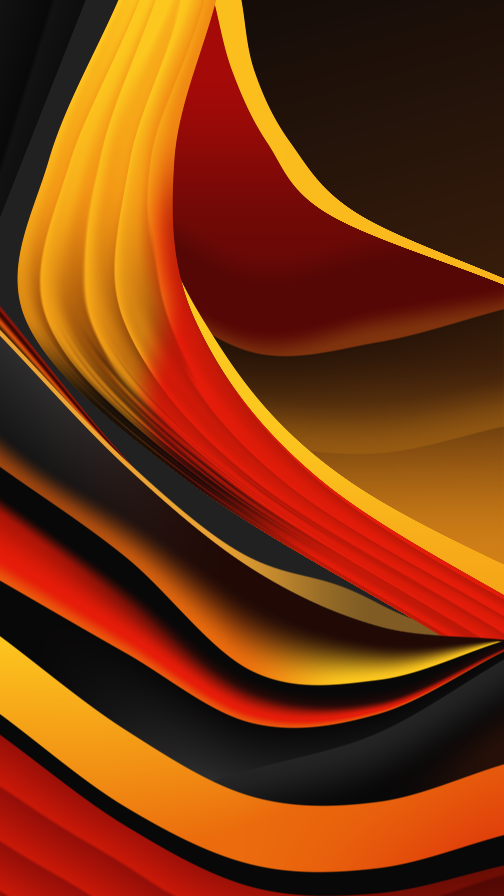
This background is drawn by a WebGL 1 fragment shader. Its source:

```glsl
precision highp float;
// Silky red, gold and charcoal ribbons sweeping over a warm brown backdrop.
uniform vec2 u_resolution;

const vec3 BLACK = vec3(.035, .03, .03);
const vec3 CHARCOAL = vec3(.18, .175, .175);
const vec3 MAROON = vec3(.42, .035, .025);
const vec3 RED = vec3(.9, .11, .035);
const vec3 ORANGE = vec3(.92, .42, .05);
const vec3 AMBER = vec3(.82, .5, .09);
const vec3 YELLOW = vec3(.99, .78, .12);

vec2 gradient(vec2 cell) {
  float angle = 6.2832 * fract(sin(dot(cell, vec2(127.1, 311.7))) * 4375.85);
  return vec2(cos(angle), sin(angle));
}

float gradientNoise(vec2 p) {
  vec2 i = floor(p), f = fract(p), e = vec2(1, 0), w = f * f * (3. - 2. * f);
  float low = mix(dot(gradient(i), f), dot(gradient(i + e), f - e), w.x);
  float high = mix(dot(gradient(i + e.yx), f - e.yx), dot(gradient(i + 1.), f - 1.), w.x);
  return mix(low, high, w.y);
}

// Smooth curve through five evenly spaced values, t from 0 to 1.
float spline(float t, float a, float b, float c, float d, float e) {
  float u = clamp(t, 0., 1.) * 4.;
  vec4 k = u < 1. ? vec4(2. * a - b, a, b, c) : u < 2. ? vec4(a, b, c, d)
    : u < 3. ? vec4(b, c, d, e) : vec4(c, d, e, 2. * e - d);
  u -= min(floor(u), 3.);
  float bend = 2. * k.x - 5. * k.y + 4. * k.z - k.w + u * (3. * (k.y - k.z) + k.w - k.x);
  return k.y + .5 * u * (k.z - k.x + u * bend);
}

// Antialiased coverage where d is positive.
float cover(float d) {
  float w = 1.1 / u_resolution.y;
  return smoothstep(-w, w, d);
}

// Sawtooth fold with a softened crease.
float pleat(float v) {
  float f = fract(v);
  return f * (1. - smoothstep(.9, 1., f));
}

// Brown depth, yellow crescent and layered veils.
vec3 backdrop(float x, float y) {
  vec3 c = mix(vec3(.085, .05, .035), vec3(.3, .15, .045), clamp(x * .25 + y * 1.6 - .15, 0., 1.));
  c = mix(c, AMBER, smoothstep(.38, .63, y));
  float inside = cover(spline(y / .318, .424, .461, .53, .65, 1.) - x);
  float outside = cover(spline(y / .318, .479, .505, .576, .71, 1.03) - x);
  float red = y - spline(x, .2, .29, .366, .342, .318);
  float rust = y - spline(x, .22, .31, .393, .382, .345);
  float sand = y - spline(x, .43, .47, .495, .506, .476);
  vec3 veil = mix(c, AMBER * .82, .5 * smoothstep(-.06, 0., sand) * cover(-sand));
  veil *= 1. - .3 * exp(-max(rust, 0.) * 22.);
  veil = mix(veil, mix(MAROON * .8, vec3(.5, .2, .05), smoothstep(0., .035, red)), cover(-rust));
  vec3 silk = mix(MAROON, vec3(.64, .04, .03), smoothstep(.28, .08, y));
  veil = mix(veil, silk * (1. - .22 * smoothstep(-.09, -.04, red)), cover(-red));
  return mix(mix(c, mix(YELLOW, ORANGE, .2 * x), outside), veil, inside);
}

// Pleated cloth; s runs across it from left to right.
vec3 sweep(float s, float y) {
  float fold = pleat(s * 4.5 + .5 * gradientNoise(vec2(s * 9., y * 5.)) + y);
  vec3 gold = mix(YELLOW, ORANGE, clamp(.15 + .45 * fold + 1.5 * (y - .2), 0., 1.));
  gold = mix(gold, ORANGE, .6 * smoothstep(.65, 1., s)) * (1. - .45 * fold * smoothstep(.2, .42, y));
  float seam = .95 - .95 * smoothstep(.32, .56, y);
  vec3 red = mix(RED, ORANGE, .45 * smoothstep(.36, .18, y)) * (1. - .2 * fold);
  vec3 c = mix(gold, red, smoothstep(-.2, .06, s - seam) * smoothstep(.14, .26, y));
  float shade = smoothstep(.35, .46, y) * smoothstep(.63, .53, y);
  float fibre = .35 * gradientNoise(vec2(s * 34., y * 6.));
  return mix(c, BLACK, .9 * shade * smoothstep(.45, 0., s + fibre));
}

vec3 upperRibbons(vec3 c, float x, float y) {
  float t = y / .714;
  float left = spline(t, .235, .097, .051, .369, .887);
  float right = spline(t, .429, .346, .387, .636, 1.152);
  float rim = spline(t, .429, .3, .403, .689, 1.313);
  float rise = spline(x, .375, .521, .635, .699, .714) - y;
  vec3 side = mix(CHARCOAL * .75, BLACK, cover(.17 - x - .7 * y) * (.6 + .4 * pleat(x * 9. + y * 5.)));
  c = mix(c, side, cover(left - x));
  // Frayed strands and the gold line.
  float strand = rise / (.036 * max(1. - x / .34, .01));
  vec3 fray = mix(ORANGE, RED * .75, smoothstep(.2, .8, strand)) * (.65 + .35 * cos(strand * 14.));
  c = mix(c, fray, cover(rise) * smoothstep(1., .8, strand));
  float bulge = (x - .68) / .14, width = .007 + .024 * exp(-bulge * bulge);
  vec3 line = mix(vec3(.92, .64, .2), vec3(.5, .36, .14), smoothstep(.4, .75, x));
  c = mix(c, line, cover(rise) * cover(width - rise));
  c = mix(c, mix(YELLOW, ORANGE, .35 * smoothstep(.45, .66, y)), cover(x - right) * cover(rim - x));
  return mix(c, sweep((x - left) / (right - left), y), cover(x - left) * cover(right - x));
}

vec3 lowerWaves(vec3 c, float x, float y) {
  float hemTop = y - spline(x, .375, .521, .635, .699, .714);
  float hemEnd = y - spline(x, .521, .622, .749, .759, .715);
  float redTop = y - spline(x, .564, .664, .768, .781, .723);
  float redEnd = y - spline(x, .648, .729, .807, .797, .727);
  float crease = y - spline(x, .95, .9, .859, .818, .736);
  float goldTop = y - spline(x, .71, .815, .889, .895, .853);
  float goldEnd = y - spline(x, .797, .901, .965, .969, .932);
  float foot = y - spline(x, .82, .922, .99, .997, .966);
  // Charcoal with a glowing hem.
  float t = clamp(hemTop / max(hemTop - hemEnd, .004), 0., 1.), across = smoothstep(.05, .45, x);
  vec3 band = mix(CHARCOAL * (1. - .7 * t), vec3(.13, .04, .025), across);
  vec3 hem = mix(vec3(.62, .27, .06), mix(ORANGE, YELLOW, smoothstep(.45, .7, x)), across);
  c = mix(c, mix(band, hem, smoothstep(.72 - .42 * across, 1., t)), cover(hemTop));
  // Red wave rising out of shadow.
  t = clamp(redTop / max(redTop - redEnd, .004), 0., 1.);
  vec3 wave = mix(mix(RED * .72, BLACK, .75 * across), RED, smoothstep(0., .7, t));
  wave = mix(wave, ORANGE, .75 * smoothstep(.7, 1., t));
  c = mix(c, mix(BLACK, wave, smoothstep(-.012, .012, redTop)), cover(hemEnd));
  // Charcoal valley crossed by a crease.
  t = clamp(redEnd / (redEnd - goldTop), 0., 1.);
  vec3 slope = mix(CHARCOAL * .8, BLACK, smoothstep(0., .07, crease));
  slope = mix(slope, vec3(.15, .06, .03), smoothstep(.75, 1., x) * smoothstep(.04, .1, crease));
  c = mix(c, mix(mix(BLACK, CHARCOAL, t * across), slope, cover(crease)), cover(redEnd));
  // Gold wave, dark lining and red foot.
  t = goldTop / (goldTop - goldEnd);
  vec3 gold = mix(YELLOW, ORANGE, clamp(.35 * t + 1.7 * x, 0., 1.));
  gold = mix(gold, vec3(.88, .25, .04), smoothstep(.45, 1., x) * (.4 + .6 * t));
  c = mix(mix(c, gold, cover(goldTop)), BLACK, cover(goldEnd));
  float fold = pleat(foot * 17. + x * .8 + .3 * gradientNoise(vec2(x * 4., y * 6.)));
  vec3 cloth = mix(MAROON * 1.2, RED * .9, .25 + .75 * fold) * (1. - .45 * smoothstep(.3, 1., x));
  return mix(c, cloth, cover(foot));
}

void main() {
  vec2 p = gl_FragCoord.xy / u_resolution;
  float depth = 1. - p.y;
  vec3 color = upperRibbons(backdrop(p.x, depth), p.x, depth);
  gl_FragColor = vec4(lowerWaves(color, p.x, depth), 1);
}
```
